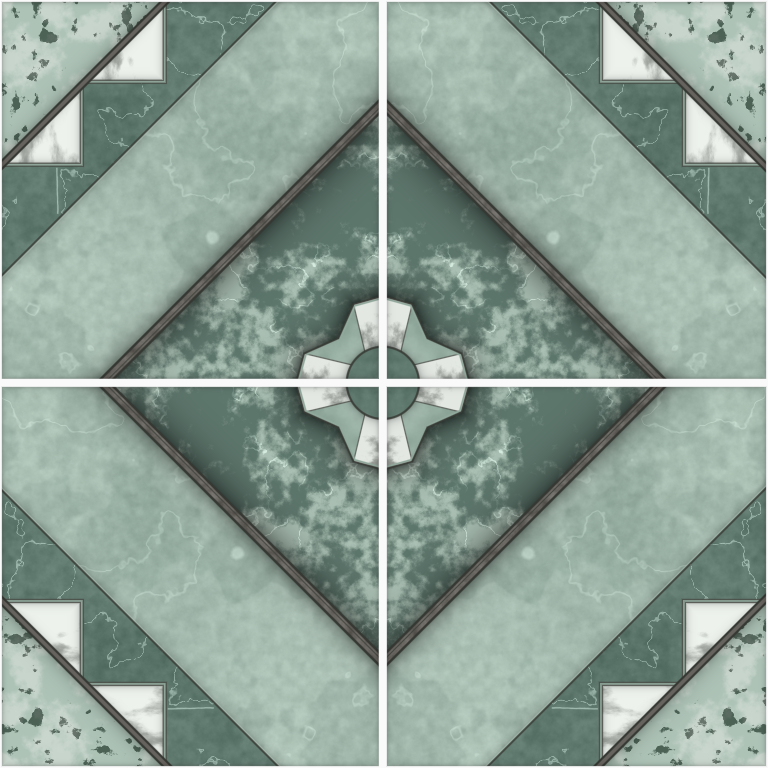
Reproduce this pattern procedurally as a Shadertoy shader.

```glsl
const vec2 CENTER = vec2(0.4985, 0.5015);
const float GROUT_HALF = 0.0053;
const float TILE_MARGIN = 0.0025;
const float DIAMOND = 0.364;       // L1 radii of the diagonal bands
const float BAND = 0.636;
const float CORNER = 0.780;
const vec2 STEP = vec2(0.284, 0.392);
const float HUB_RADIUS = 0.047;

const vec3 GROUT = vec3(0.98);
const vec3 WHITE_STONE = vec3(0.89, 0.91, 0.89);
const vec3 PALE_STONE = vec3(0.68, 0.765, 0.715);
const vec3 MID_STONE = vec3(0.57, 0.66, 0.615);
const vec3 DARK_STONE = vec3(0.37, 0.47, 0.43);
const vec3 DEEP_STONE = vec3(0.32, 0.40, 0.365);
const vec3 SEAM = vec3(0.21, 0.22, 0.20);
const vec3 TRIM = vec3(0.40, 0.385, 0.365);

float hash(vec2 p) {
    vec3 q = fract(vec3(p.xyx) * 0.1031);
    q += dot(q, q.yzx + 33.33);
    return fract((q.x + q.y) * q.z);
}

float noise(vec2 p) {
    vec2 i = floor(p), f = fract(p);
    f = f * f * (3.0 - 2.0 * f);
    return mix(mix(hash(i), hash(i + vec2(1, 0)), f.x),
               mix(hash(i + vec2(0, 1)), hash(i + vec2(1, 1)), f.x), f.y);
}

float fbm(vec2 p) {
    float sum = 0.0, amp = 0.5;
    for (int i = 0; i < 6; i++) {
        sum += amp * noise(p);
        p = mat2(1.6, 1.2, -1.2, 1.6) * p + 7.3;
        amp *= 0.5;
    }
    return sum;
}

float fill(float d) {
    float px = 0.8 / iResolution.y;
    return 1.0 - smoothstep(-px, px, d);
}

float line(float d, float halfWidth) { return fill(abs(d) - halfWidth); }

float blob(vec2 p, vec2 c, float r) { vec2 d = (p - c) / r; return exp(-dot(d, d)); }

float vein(vec2 p, float width) {
    return 1.0 - smoothstep(0.0, width, abs(fbm(p) - 0.49));
}

void mainImage(out vec4 fragColor, in vec2 fragCoord) {
    vec2 uv = fragCoord / iResolution.xy;
    vec2 p = abs(uv - CENTER);
    // Stone grain is mirrored across and turned in the lower tiles
    vec2 t = uv.y > CENTER.y ? p : p.yx;
    float cloud = fbm(t * 9.0 + 3.0);
    float mottle = fbm(t * 26.0 + 11.0);
    float grain = fbm(t * 95.0);
    float l1 = p.x + p.y;
    float dDiamond = (l1 - DIAMOND) * 0.7071;
    float dBand = (l1 - BAND) * 0.7071;
    float dCorner = (l1 - CORNER) * 0.7071;

    // Pale diagonal band with soft patches
    float patches = 0.45 * blob(t, vec2(0.30, 0.26), 0.10) + 0.4 * blob(t, vec2(0.154, 0.316), 0.075);
    patches += smoothstep(0.50, 0.56, cloud) * 0.45;
    vec3 col = mix(PALE_STONE, MID_STONE, min(patches, 1.0));
    col += 0.07 * vein(t * 7.0 + 21.0, 0.012) + 0.12 * (grain - 0.5);
    col += 0.14 * smoothstep(0.013, 0.007, length(t - vec2(0.222, 0.189)) + 0.012 * (mottle - 0.5));
    col *= 1.0 - 0.65 * exp(-max(dDiamond, 0.0) / 0.013);

    // Weathered stone inside the diamond
    float wear = 0.55 * (cloud - 0.5) + 1.15 * (mottle - 0.5) + 0.9 * (grain - 0.5);
    wear += 0.20 * blob(t, vec2(0.21, 0.06), 0.10) + 0.09 * blob(t, vec2(0.03, 0.15), 0.06);
    wear -= 0.10 * blob(t, vec2(0.08, 0.28), 0.08);
    vec3 inner = mix(DARK_STONE, PALE_STONE, smoothstep(-0.12, 0.42, wear));
    inner += 0.18 * vein(t * 15.0 + 5.0, 0.018) * smoothstep(0.35, 0.6, mottle);
    inner *= 1.0 - 0.62 * exp(min(dDiamond, 0.0) / 0.022);
    col = mix(col, inner, fill(dDiamond));

    // Grooved diamond trim
    col = mix(col, SEAM, line(dDiamond, 0.0075));
    col = mix(col, TRIM + 0.25 * (grain - 0.5), line(dDiamond, 0.0043));
    col = mix(col, SEAM * 1.2, line(dDiamond + 0.0012, 0.0006));

    // Dark stepped band
    col *= 1.0 - 0.25 * exp(min(dBand, 0.0) / 0.006);
    vec3 dark = DARK_STONE + 0.16 * (cloud - 0.5) + 0.12 * (grain - 0.5);
    dark += 0.22 * vein(t * 11.0 + 40.0, 0.009);
    dark += 0.25 * line(t.x - 0.424 - 0.006 * (mottle - 0.5), 0.0009) * line(t.y - 0.25, 0.03);
    col = mix(col, dark, fill(-dBand));
    col = mix(col, PALE_STONE, 0.6 * line(dBand + 0.002, 0.0009));
    col = mix(col, SEAM, 0.8 * line(dBand, 0.0013));

    // White triangles
    float dTriangle = min(max(STEP.x - p.x, STEP.y - p.y), max(STEP.y - p.x, STEP.x - p.y));
    dTriangle = max(dTriangle, dCorner);
    vec3 marble = WHITE_STONE + 0.04 - 0.30 * smoothstep(0.48, 0.75, fbm(t * vec2(45.0, 24.0)));
    marble *= 1.0 - 0.35 * exp(min(dTriangle, 0.0) / 0.004);
    col = mix(col, marble, fill(dTriangle));
    col = mix(col, SEAM * 1.3, 0.85 * line(dTriangle, 0.0028));
    col = mix(col, MID_STONE, line(dTriangle, 0.0011));

    // Pitted corner
    vec3 corner = mix(PALE_STONE, WHITE_STONE, 0.5 * smoothstep(0.48, 0.65, mottle));
    corner -= 0.38 * smoothstep(0.61, 0.69, fbm(t * vec2(75.0, 60.0) + 9.0));
    corner *= 1.0 - 0.4 * exp(-max(dCorner, 0.0) / 0.009);
    col = mix(col, corner, fill(-dCorner));
    col = mix(col, SEAM, line(dCorner, 0.0052));
    col = mix(col, TRIM, line(dCorner, 0.0024));

    // Faceted rosette, folded to one eighth
    vec2 q = vec2(max(p.x, p.y), min(p.x, p.y));
    float dRosette = max(dot(q, vec2(0.964, 0.267)) - 0.109, dot(q, vec2(0.407, 0.913)) - 0.0766);
    float dPetal = q.y - 0.0243 - 0.239 * (q.x - 0.0443);
    float r = length(p);
    col *= 1.0 - 0.6 * exp(-max(dRosette, 0.0) / 0.016);
    vec3 petal = WHITE_STONE - 0.32 * smoothstep(0.5, 0.72, fbm(t * vec2(38.0, 30.0) + 17.0));
    vec3 facet = MID_STONE + 0.25 * (mottle - 0.5);
    vec3 rosette = mix(facet, petal, fill(dPetal));
    rosette = mix(rosette, SEAM * 1.4, 0.8 * line(dPetal, 0.0008));
    rosette *= 1.0 - 0.3 * exp(-max(r - HUB_RADIUS, 0.0) / 0.005);
    vec3 hub = mix(DEEP_STONE, DARK_STONE, smoothstep(0.35, 0.65, mottle)) + 0.1 * (grain - 0.5);
    rosette = mix(rosette, hub, fill(r - HUB_RADIUS));
    rosette = mix(rosette, SEAM, 0.85 * line(r - HUB_RADIUS, 0.0014));
    col = mix(col, rosette, fill(dRosette));
    col = mix(col, MID_STONE, line(dRosette + 0.0025, 0.0012));
    col = mix(col, SEAM, 0.9 * line(dRosette, 0.0012));

    // Tile edges and grout
    vec2 border = min(uv, 1.0 - uv);
    float dTile = max(GROUT_HALF - min(p.x, p.y), TILE_MARGIN - min(border.x, border.y));
    col *= 1.0 - 0.22 * exp(min(dTile, 0.0) / 0.0025);
    col = mix(GROUT, col, fill(dTile));
    fragColor = vec4(clamp(col, 0.0, 1.0), 1.0);
}
```
